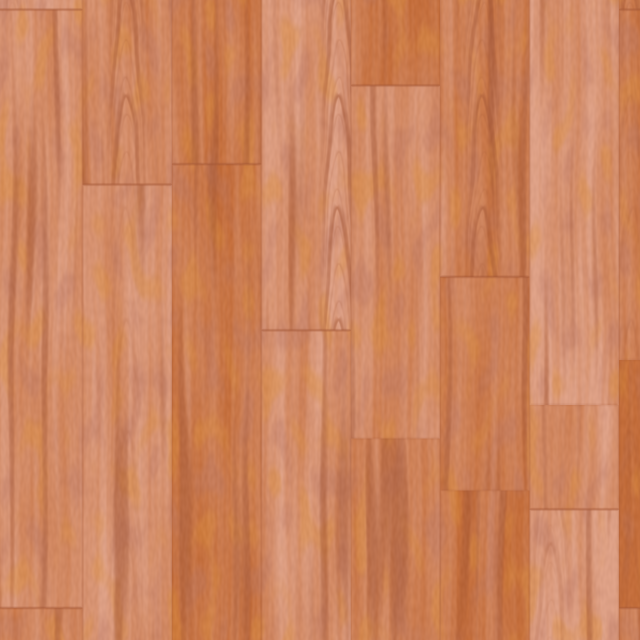
Write a WebGL 1 fragment shader that draws this texture.

```glsl
precision highp float;
// Warm reddish strip parquet: staggered vertical boards with streaked, arched grain.

uniform vec2 u_resolution;

const float BOARD_WIDTH = 0.1397;
const float BOARD_LENGTH = 0.935;
const float FIRST_SEAM = 0.129;

const vec3 AMBER = vec3(0.775, 0.445, 0.255);
const vec3 BLUSH = vec3(0.860, 0.612, 0.500);
const vec3 BROWN = vec3(0.640, 0.340, 0.210);
const vec3 HONEY = vec3(0.860, 0.560, 0.240);
const vec3 MAUVE = vec3(0.720, 0.460, 0.400);

vec2 gradientAt(vec2 cell) {
  float angle = 6.2832 * fract(sin(dot(cell, vec2(12.99, 78.23))) * 4375.85);
  return vec2(cos(angle), sin(angle));
}

float gradientNoise(vec2 p) {
  vec2 i = floor(p);
  vec2 f = p - i;
  vec2 w = f * f * f * (f * (f * 6.0 - 15.0) + 10.0);
  float a = dot(gradientAt(i), f);
  float b = dot(gradientAt(i + vec2(1.0, 0.0)), f - vec2(1.0, 0.0));
  float c = dot(gradientAt(i + vec2(0.0, 1.0)), f - vec2(0.0, 1.0));
  float d = dot(gradientAt(i + vec2(1.0, 1.0)), f - vec2(1.0, 1.0));
  return mix(mix(a, b, w.x), mix(c, d, w.x), w.y);
}

// Height of the end joint in each column, an uneven stagger built from waves.
float jointHeight(float column) {
  float a = column * 3.14159 / 7.0;
  return 0.05 + 0.72 * sin(a) + 0.115 * sin(2.0 * a) + 0.098 * sin(3.0 * a)
       + 0.205 * sin(4.0 * a) - 0.083 * sin(6.0 * a);
}

// Where a board is divided by a faint joint; 1 leaves it whole.
float splitPoint(float column) {
  return column < 3.5 ? 1.0 : 0.41 + 0.27 * sin(2.1 * (column - 4.0));
}

// Soft line of the given half width around distance zero.
float softLine(float distance, float halfWidth) {
  return 1.0 - smoothstep(0.0, halfWidth, abs(distance));
}

// Nested pointed arches of growth rings, centred on x = 0.
float archedGrain(float x, float y) {
  const float spacing = 0.175;
  float rings = (y - 0.85 + 350.0 * x * x) / spacing;
  float toRing = (fract(rings + 0.5) - 0.5) * spacing;
  float slope = length(vec2(700.0 * x, 1.0));
  float fade = 1.0 - smoothstep(0.012, 0.034, abs(x));
  return fade * (softLine(toRing / slope, 0.005)
       + 0.3 * softLine((fract(rings * 3.0) - 0.5) * spacing / (3.0 * slope), 0.003));
}

vec3 parquet(vec2 p) {
  // Board layout
  float across = (p.x - FIRST_SEAM) / BOARD_WIDTH + 1.0;
  float column = floor(across);
  float u = across - column;
  float along = (p.y - jointHeight(column)) / BOARD_LENGTH;
  float row = floor(along);
  float v = along - row;
  float split = splitPoint(column);
  float upper = step(split, v);

  // Board tone
  float tone = 0.49 + 0.35 * cos(2.4 * column - 1.0 + 0.8 * row);
  tone += split < 1.0 ? 0.24 * (upper - 0.5) : 0.0;

  // Long streaks that wander slightly along the board
  vec2 seed = vec2(column * 17.3, (row * 2.0 + upper) * 9.1);
  vec2 q = p;
  q.x += 0.008 * gradientNoise(p * vec2(9.0, 3.5) + seed);
  float broad = gradientNoise(q * vec2(26.0, 1.3) + seed);
  float medium = gradientNoise(q * vec2(70.0, 2.2) + seed + 31.7);
  float fine = gradientNoise(q * vec2(150.0, 4.0) + seed + 53.1);
  float mottle = gradientNoise(p * vec2(16.0, 7.0) + seed + 71.9);
  tone += 0.55 * broad + 0.30 * medium + 0.28 * fine + 0.16 * mottle;
  vec3 color = mix(AMBER, BLUSH, clamp(tone, -0.1, 1.1));

  // Patches of warmer and greyer wood
  float hue = gradientNoise(p * vec2(34.0, 13.0) + 7.3);
  color = mix(color, HONEY, 0.38 * smoothstep(0.08, 0.45, hue));
  color = mix(color, MAUVE, 0.32 * smoothstep(0.08, 0.45, -hue));

  // Dark streaks and arched figure
  float streak = gradientNoise(q * vec2(58.0, 1.7) + seed + 93.4);
  color = mix(color, BROWN, 0.48 * smoothstep(0.12, 0.48, streak));
  float figure = smoothstep(0.3, 1.0, cos(2.9 * (column - 3.0) + 1.5 * row));
  float center = 0.5 + 0.37 * cos(0.8 * (column - 3.0));
  float bend = 0.008 * gradientNoise(p * vec2(12.0, 8.0) + seed);
  float arches = archedGrain((u - center) * BOARD_WIDTH + bend, p.y);
  color = mix(color, BROWN, 0.50 * figure * arches);

  // Fine pores
  color += 0.030 * gradientNoise(p * vec2(210.0, 75.0));

  // Seams between boards
  float side = min(u, 1.0 - u) * BOARD_WIDTH;
  float end = min(v, 1.0 - v) * BOARD_LENGTH;
  float faintEnd = (v - split) * BOARD_LENGTH;
  float seam = max(0.28 * softLine(side, 0.0030), 0.52 * softLine(end, 0.0036));
  seam = max(seam, 0.16 * softLine(faintEnd, 0.0040));
  return mix(color, BROWN, seam);
}

void main() {
  // Four samples per pixel smooth the board edges
  vec3 color = vec3(0.0);
  for (int i = 0; i < 4; i++) {
    vec2 offset = vec2(mod(float(i), 2.0), floor(float(i) / 2.0)) * 0.5 - 0.25;
    color += parquet((gl_FragCoord.xy + offset) / u_resolution);
  }
  gl_FragColor = vec4(color * 0.25, 1.0);
}
```
